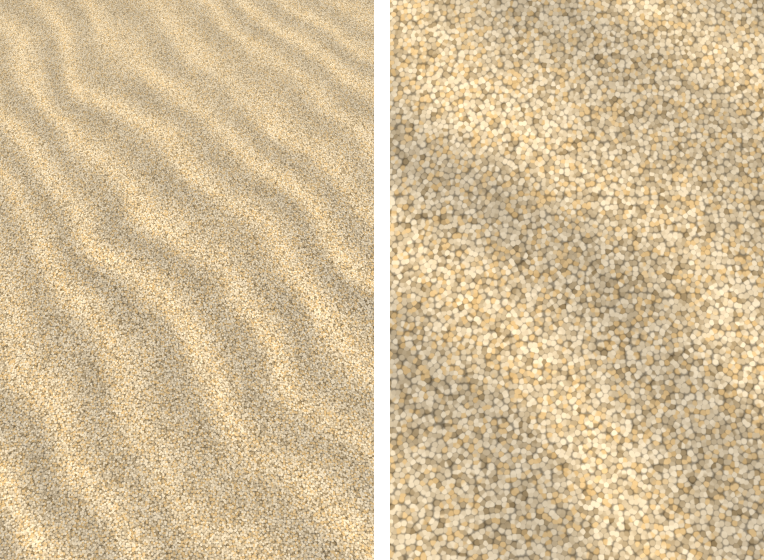
Left, the full canvas; right, a detail of the centre.
Reproduce this texture procedurally as a WebGL 2 fragment shader.

```glsl
#version 300 es
precision highp float;
// Wind-rippled sand seen at a slant: ripples and grains shrink with distance.
// Warped sine ridges give the broad light and shade; softly blended cells
// give each grain its own tone, with small dark pits between grains.

#define TILT 0.33            // how fast the ground recedes up the canvas
#define RIPPLE_COUNT 3.5     // ripples across the lower edge
#define RIPPLE_SLANT 2.2     // pull of depth on ripple direction
#define RIPPLE_WARP 0.38     // wander of the crests, in ripple widths
#define GRAIN_COUNT 180.0    // grains across the lower edge
#define PIT_DEPTH 0.34       // darkness of pits between grains
#define DARK_GRAIN vec3(0.585, 0.495, 0.355)
#define LIGHT_GRAIN vec3(0.955, 0.885, 0.77)
#define OCHRE_GRAIN vec3(0.88, 0.73, 0.50)
#define TROUGH_LIGHT vec3(0.94, 0.945, 0.945)
#define CREST_LIGHT vec3(1.16, 1.145, 1.10)
#define FAR_SAND vec3(0.855, 0.775, 0.64)

uniform vec2 u_resolution;
out vec4 fragColor;

const float TAU = 6.2831853;

// Integer hash of a lattice cell: three values from 0 to 1
vec3 hash3(vec2 cell) {
    uvec3 v = uvec3(ivec3(ivec2(cell), 17)) * 1664525u + 1013904223u;
    v.x += v.y * v.z; v.y += v.z * v.x; v.z += v.x * v.y;
    v ^= v >> 16u;
    v.x += v.y * v.z; v.y += v.z * v.x; v.z += v.x * v.y;
    return vec3(v >> 8u) / 16777216.0;
}

float cornerSlope(vec2 cell, vec2 offset) {
    float angle = TAU * hash3(cell).x;
    return dot(vec2(cos(angle), sin(angle)), offset);
}

float gradientNoise(vec2 p) {
    vec2 i = floor(p), f = p - i;
    vec2 w = f * f * f * (f * (f * 6.0 - 15.0) + 10.0);
    vec2 e = vec2(1.0, 0.0);
    float low = mix(cornerSlope(i, f), cornerSlope(i + e, f - e), w.x);
    float high = mix(cornerSlope(i + e.yx, f - e.yx), cornerSlope(i + 1.0, f - 1.0), w.x);
    return mix(low, high, w.y);
}

// Ripple height from 0 in the troughs to 1 on the crests
float rippleHeight(vec2 p) {
    float depth = 1.0 / (1.0 - TILT * p.y);
    vec2 ground = vec2((p.x - 0.8) * depth, RIPPLE_SLANT * depth);
    float warp = gradientNoise(ground * 1.7 + 3.1) + 0.35 * gradientNoise(ground * 4.1 + 21.7);
    float phase = TAU * (RIPPLE_COUNT * (ground.x + ground.y) + 2.0 * RIPPLE_WARP * warp);
    float ridge = 0.5 + 0.5 * sin(phase + 0.2 * sin(phase));
    float strength = clamp(0.8 + 0.8 * gradientNoise(ground * 2.3 + 41.0), 0.3, 1.0);
    strength *= 1.0 - 0.35 * smoothstep(0.9, 1.5, p.y);
    return mix(0.45, pow(ridge, 1.25), strength);
}

vec3 grainTone(vec2 cell) {
    vec3 pick = hash3(cell + 531.0);
    vec3 tone = mix(DARK_GRAIN, LIGHT_GRAIN, sqrt(pick.x));
    return mix(tone, OCHRE_GRAIN, 0.75 * smoothstep(0.74, 0.86, pick.y));
}

// Blend of the grains around a point, darkened where none is close
vec3 grainColour(vec2 p) {
    float depth = 1.0 / (1.0 - TILT * p.y);
    vec2 q = GRAIN_COUNT * vec2((p.x - 0.5) * depth, log(depth) / TILT);
    vec2 base = floor(q);
    vec4 blend = vec4(0.0);
    float nearest = 9.0;
    for (int y = -1; y <= 1; y++) {
        for (int x = -1; x <= 1; x++) {
            vec2 cell = base + vec2(x, y);
            vec2 toGrain = q - cell - hash3(cell).xy;
            float d2 = dot(toGrain, toGrain);
            nearest = min(nearest, d2);
            blend += vec4(grainTone(cell), 1.0) * exp(-13.0 * d2);
        }
    }
    float pit = smoothstep(0.4, 0.9, sqrt(nearest));
    return blend.rgb / blend.a * (1.0 - PIT_DEPTH * pit);
}

void main() {
    vec2 p = gl_FragCoord.xy / u_resolution.x;
    float height01 = gl_FragCoord.y / u_resolution.y;

    // Grains, averaged over four points to smooth their edges
    vec3 sand = vec3(0.0);
    for (int k = 0; k < 4; k++) {
        vec2 shift = vec2(k & 1, k >> 1) * 0.5 - 0.25;
        sand += 0.25 * grainColour(p + shift / u_resolution.x);
    }

    // Distant sand pales and loses contrast
    sand = mix(sand, FAR_SAND, 0.35 * smoothstep(0.45, 1.0, height01));

    // Broad light of the ripples, with faint uneven patches
    float patches = 0.05 * gradientNoise(p * 9.0) + 0.04 * gradientNoise(p * 31.0);
    vec3 light = mix(TROUGH_LIGHT, CREST_LIGHT, rippleHeight(p));
    fragColor = vec4(clamp(sand * (light + patches), 0.0, 1.0), 1.0);
}
```
